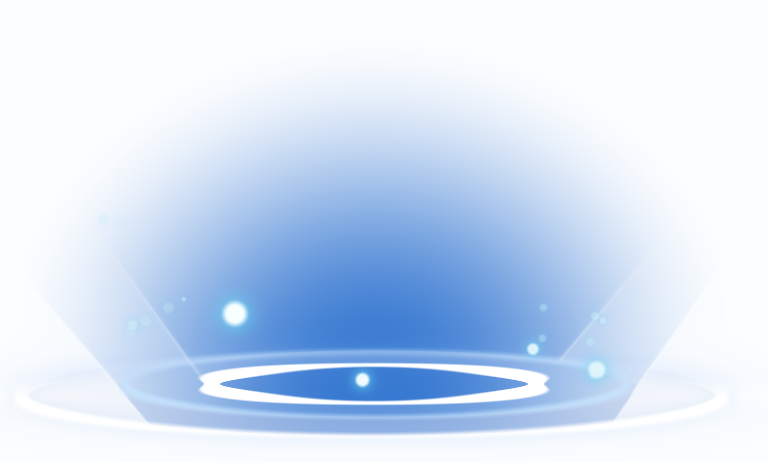
Reproduce this background procedurally as a Shadertoy shader.

```glsl
// A blue dome of light over a stage of glowing elliptical rings, with drifting sparks.
#define PAPER vec3(0.985, 0.992, 1.0)
#define DEEP_BLUE vec3(0.22, 0.475, 0.82)
#define LAVENDER vec3(0.60, 0.66, 0.83)
#define CYAN vec3(0.42, 0.84, 0.95)
#define DOME_CENTER vec2(0.487, 0.107)
#define DOME_RADIUS 0.456
#define STAGE_CENTER vec2(0.484, 0.087)
#define STAGE_RADII vec2(0.456, 0.0534)
#define DISC_CENTER vec2(0.489, 0.1016)
#define SIDE_SHADE 0.72
#define MOTES 14

float hash(float n) {
    return fract(sin(n * 127.1) * 43758.5453);
}

// Approximate signed distance to an ellipse centred on the origin.
float ellipse(vec2 q, vec2 r) {
    float k = length(q / r);
    return k * (k - 1.0) / max(length(q / (r * r)), 1e-4);
}

// Coverage of a ring that is wider at its left and right tips.
float ring(vec2 q, vec2 r, float thin, float wide, float soft) {
    float tip = abs(q.x) / (r.x * max(length(q / r), 1e-4));
    float halfWidth = mix(thin, wide, tip * tip);
    return 1.0 - smoothstep(-soft, soft, abs(ellipse(q, r)) - halfWidth);
}

// Edge of a light sheet: x = distance towards the middle, y = line highlight.
vec2 sheetEdge(vec2 p, vec2 top, vec2 foot, float side) {
    vec2 t = normalize(foot - top);
    vec2 d = p - top;
    float dist = side * (t.x * d.y - t.y * d.x);
    float rise = (p.y - foot.y) / (top.y - foot.y);
    float fade = smoothstep(1.0, 0.0, rise) * smoothstep(-0.04, 0.02, rise);
    return vec2(dist, fade * exp(-abs(dist) / 0.0017));
}

// Adds a spark with a white core and a coloured halo.
vec3 spark(vec3 col, vec2 p, vec2 at, float radius, float strength) {
    float d = length(p - at) / radius;
    col = mix(col, CYAN, 0.75 * strength * exp(-0.55 * d * d));
    return mix(col, vec3(0.97, 1.0, 1.0), strength * smoothstep(1.2, 0.6, d));
}

void mainImage(out vec4 fragColor, in vec2 fragCoord) {
    vec2 p = fragCoord / iResolution.x;
    float soft = 0.0008 + 0.7 / iResolution.x;
    vec2 stage = p - STAGE_CENTER;
    vec2 disc = p - DISC_CENTER;

    // Light sheets: an inner and an outer pair of slanted edges
    vec2 innerL = sheetEdge(p, vec2(0.078, 0.367), vec2(0.260, 0.113), 1.0);
    vec2 innerR = sheetEdge(p, vec2(0.911, 0.348), vec2(0.729, 0.133), -1.0);
    vec2 outerL = sheetEdge(p, vec2(0.026, 0.250), vec2(0.163, 0.087), 1.0);
    vec2 outerR = sheetEdge(p, vec2(0.911, 0.217), vec2(0.824, 0.090), -1.0);
    float inInner = smoothstep(-soft, soft, min(innerL.x, innerR.x));
    float inOuter = smoothstep(-soft, soft, min(outerL.x, outerR.x));

    // Stage regions
    float stageDist = ellipse(stage, STAGE_RADII);
    float inStage = smoothstep(soft, -soft, stageDist);
    float inDisc = smoothstep(soft, -soft, ellipse(disc, vec2(0.327, 0.043)));
    float inCore = smoothstep(soft, -soft, ellipse(disc, vec2(0.211, 0.0247)));
    float front = smoothstep(0.004, -0.004, disc.y);

    // Dome of blue, shaded by sheet and floor
    float radius = length((p - DOME_CENTER) * vec2(0.9, 1.0));
    float dome = 1.0 - smoothstep(0.026, DOME_RADIUS, radius);
    float side = mix(SIDE_SHADE, 1.0, smoothstep(0.12, 0.36, p.y));
    float shade = mix(side, 1.0, inInner);
    shade = mix(shade, 0.62, front * (1.0 - inDisc));
    shade = mix(shade, 0.80, inDisc);
    shade = mix(shade, 1.0, inCore);
    float outside = 0.12 + 0.6 * smoothstep(0.15, 0.36, p.y);
    float body = max(inStage, smoothstep(-0.004, 0.004, stage.y));
    float blue = dome * shade * mix(outside, 1.0, inOuter) * body;
    vec3 col = mix(PAPER, DEEP_BLUE, blue);

    // Floor tint and the haze around the outer ring
    float apron = inStage * (1.0 - inDisc);
    col = mix(col, LAVENDER, apron * mix(0.07, 0.25 * front, inOuter));
    col = mix(col, vec3(0.62, 0.76, 0.97), 0.22 * exp(-abs(stageDist) / 0.013));

    // Sheet edge highlights
    float lines = 0.38 * (innerL.y + innerR.y) + 0.75 * (outerL.y + outerR.y);
    col = mix(col, vec3(0.96, 0.98, 1.0), min(lines, 1.0));

    // Rings
    float nearSide = mix(0.12, 1.0, smoothstep(0.030, -0.008, stage.y));
    float outerRing = ring(stage, STAGE_RADII, 0.0026, 0.0085, 0.0025 + soft);
    float midRing = ring(disc, vec2(0.327, 0.043), 0.0018, 0.006, 0.003 + soft);
    float coreRing = ring(disc + vec2(0.002, 0.0), vec2(0.211, 0.0247), 0.0024, 0.0105, soft);
    col = mix(col, vec3(1.0), outerRing * nearSide);
    col = mix(col, vec3(0.78, 0.90, 1.0), midRing * mix(0.45, 0.72, front));
    col = mix(col, vec3(1.0), coreRing);

    // Small motes scattered over both flanks
    for (int i = 0; i < MOTES; i++) {
        float n = float(i) + 1.0;
        bool left = i % 2 == 0;
        vec2 low = left ? vec2(0.12, 0.15) : vec2(0.69, 0.11);
        vec2 span = left ? vec2(0.21, 0.22) : vec2(0.19, 0.10);
        vec2 at = low + span * vec2(hash(n), hash(n + 31.7));
        float size = mix(0.003, 0.008, hash(n + 57.3));
        col = spark(col, p, at, size, mix(0.12, 0.40, hash(n + 83.9)));
    }

    // Main sparks
    col = spark(col, p, vec2(0.306, 0.193), 0.0165, 1.0);
    col = spark(col, p, vec2(0.472, 0.107), 0.0095, 0.95);
    col = spark(col, p, vec2(0.777, 0.120), 0.0120, 0.75);
    col = spark(col, p, vec2(0.694, 0.147), 0.0080, 0.80);

    fragColor = vec4(col, 1.0);
}
```
